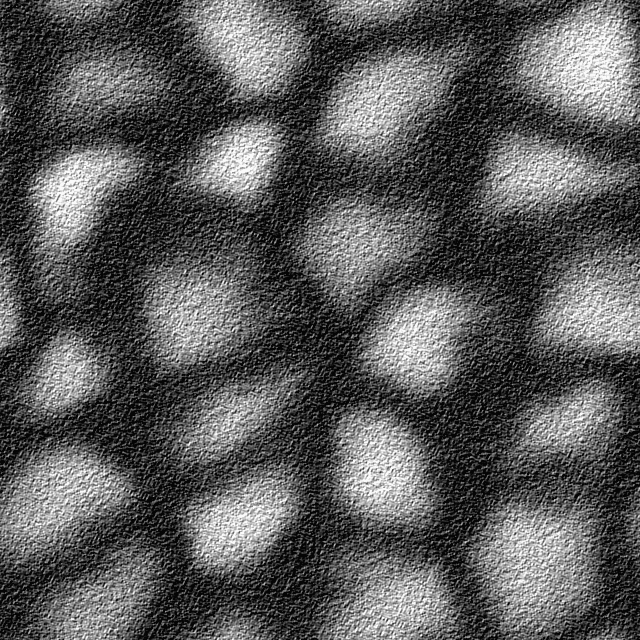
Give the GLSL for this texture, as a Shadertoy shader.

```glsl
// Integer hash, two values from 0 to 1 per lattice point
vec2 hash2(ivec2 cell, int seed) {
    uvec2 v = uvec2(cell + seed * 57) * 1664525u + 1013904223u;
    v.x += v.y * 1664525u;
    v.y += v.x * 1664525u;
    v ^= v >> 16u;
    v.x += v.y * 1664525u;
    v.y += v.x * 1664525u;
    v ^= v >> 16u;
    return vec2(v & 65535u) / 65535.0;
}

ivec2 wrap(vec2 cell, vec2 period) {
    return ivec2(mod(cell + 0.5, period));
}

// Value noise that repeats over the unit square
vec2 noise2(vec2 p, float cells, int seed) {
    p *= cells;
    vec2 i = floor(p), f = fract(p);
    f = f * f * (3.0 - 2.0 * f);
    vec2 period = vec2(cells);
    vec2 a = hash2(wrap(i, period), seed);
    vec2 b = hash2(wrap(i + vec2(1, 0), period), seed);
    vec2 c = hash2(wrap(i + vec2(0, 1), period), seed);
    vec2 d = hash2(wrap(i + vec2(1, 1), period), seed);
    return mix(mix(a, b, f.x), mix(c, d, f.x), f.y);
}

// Soft cells: bright where one centre dominates, dark where several compete
float mounds(vec2 p) {
    vec2 grid = vec2(4, 5);
    vec2 home = floor(p * grid);
    float total = 0.0, squares = 0.0, peaks = 0.0;
    for (int y = -2; y <= 2; y++)
    for (int x = -2; x <= 2; x++) {
        vec2 cell = home + vec2(x, y);
        ivec2 id = wrap(cell, grid);
        vec2 centre = cell + 0.2 + 0.6 * hash2(id, 3);
        centre.y += 0.5 * mod(cell.x, 2.0) - 0.25;
        vec2 offset = p - centre / grid;
        float tilt = 0.5 * offset.x * offset.y;
        float weight = exp(-100.0 * (dot(offset, offset) - tilt));
        total += weight;
        squares += weight * weight;
        peaks += weight * mix(0.78, 1.1, hash2(id, 8).x);
    }
    float dominance = squares / (total * total);
    return smoothstep(0.34, 1.0, dominance) * pow(total, 0.4) * peaks / total;
}

// Height of the rough surface; whole-number rotations keep it tiling
float roughness(vec2 p) {
    return 0.65 * noise2(mat2(2, 1, -1, 2) * p, 170.0, 11).x
         + 0.5 * noise2(mat2(1, 2, -2, 1) * p, 77.0, 12).x
         + 0.4 * noise2(p, 48.0, 13).x;
}

void mainImage(out vec4 fragColor, in vec2 fragCoord) {
    vec2 uv = fragCoord / iResolution.xy;

    // Bend the cells into uneven shapes
    vec2 bend = 0.09 * (noise2(uv, 6.0, 21) - 0.5)
              + 0.035 * (noise2(uv, 15.0, 22) - 0.5);
    float base = mix(0.11, 0.87, mounds(uv + bend));

    // Side light on the grain, with a fine speckle
    vec2 towardLight = 0.0012 * vec2(-0.6, 0.8);
    float relief = roughness(uv - towardLight) - roughness(uv + towardLight);
    float speckle = noise2(mat2(2, 1, -1, 2) * uv, 150.0, 14).x - 0.5;

    float grey = clamp(base + 0.85 * relief + 0.22 * speckle, 0.02, 0.98);
    fragColor = vec4(vec3(grey), 1.0);
}
```
